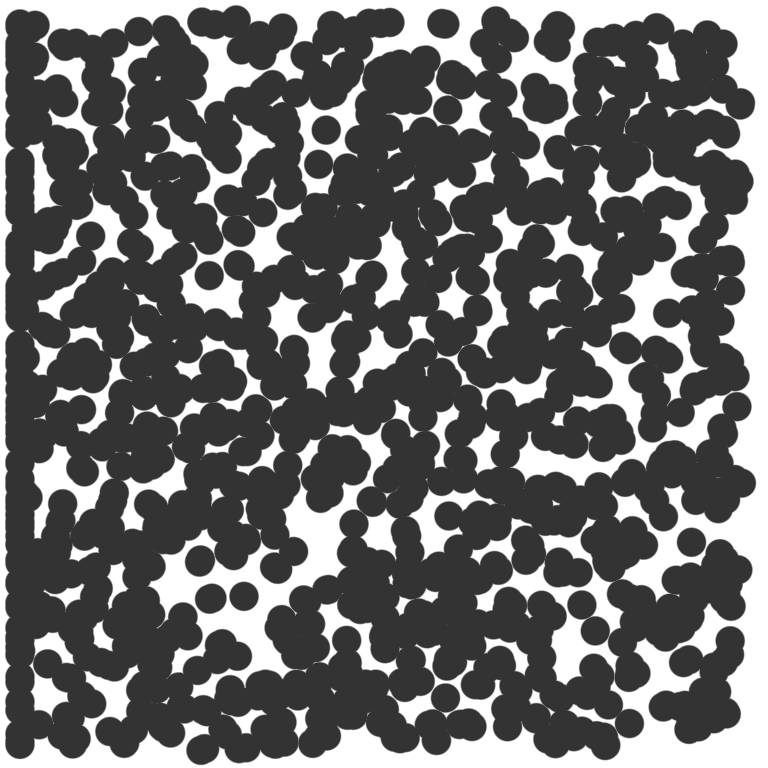
This pattern is drawn by a Shadertoy shader. Its source:

```glsl
// Dark equal discs scattered densely over white, merging into blobs and chains.
// A cellular search finds the nearest disc: each cell holds a few optional
// discs, many with a close companion, and a packed column runs up the left.

const vec3 PAPER = vec3(1.0);
const vec3 INK = vec3(0.2);

const float RADIUS = 0.019;         // disc radius
const float COMPANION_REACH = 0.013; // largest offset of a companion disc
const vec2 FIELD_MIN = vec2(0.026, 0.023);
const vec2 FIELD_MAX = vec2(0.966, 0.974);
const float CELLS = 28.0;           // cells along each side of the field

// Three random values in 0..1 from a 3D key
vec3 hash3(vec3 key) {
    key = fract(key * vec3(0.1031, 0.1030, 0.0973));
    key += dot(key, key.yxz + 33.33);
    return fract((key.xxy + key.yxx) * key.zyx);
}

float discDistance(vec2 p, vec2 center, float radius) {
    return length(p - center) - radius;
}

// Nearest disc edge among the optional discs of one cell.
// spread scales the jitter per axis; odds is the chance that a disc exists.
float cellDiscs(vec2 p, vec2 cell, vec2 spread, int count, float odds, float seed) {
    vec2 cellSize = (FIELD_MAX - FIELD_MIN) / CELLS;
    float nearest = 1.0;
    for (int i = 0; i < count; i++) {
        vec3 key = vec3(cell + 7.0, seed + float(i) * 11.0);
        vec3 place = hash3(key);
        if (place.z > odds) continue;
        vec2 center = FIELD_MIN + (cell + place.xy * spread) * cellSize;
        nearest = min(nearest, discDistance(p, center, RADIUS));

        // Half of the discs get a partner, making short rounded bars
        vec3 pair = hash3(key + 151.0);
        if (pair.z > 0.5) continue;
        float angle = 6.2832 * pair.x;
        vec2 offset = COMPANION_REACH * pair.y * vec2(cos(angle), sin(angle));
        vec2 partner = clamp(center + offset * spread, FIELD_MIN, FIELD_MAX);
        nearest = min(nearest, discDistance(p, partner, RADIUS));
    }
    return nearest;
}

// Signed distance to the union of all discs
float discField(vec2 p) {
    vec2 home = floor((p - FIELD_MIN) / (FIELD_MAX - FIELD_MIN) * CELLS);
    float nearest = 1.0;
    for (int y = -1; y <= 1; y++) {
        for (int x = -1; x <= 1; x++) {
            vec2 cell = home + vec2(x, y);
            if (any(lessThan(cell, vec2(0.0))) ||
                any(greaterThanEqual(cell, vec2(CELLS)))) continue;
            nearest = min(nearest, cellDiscs(p, cell, vec2(1.0), 3, 0.41, 3.0));
            // Packed column on the left border of the field
            if (cell.x == 0.0) {
                nearest = min(nearest, cellDiscs(p, cell, vec2(0.0, 1.0), 3, 0.8, 87.0));
            }
        }
    }
    return nearest;
}

void mainImage(out vec4 fragColor, in vec2 fragCoord) {
    float canvas = min(iResolution.x, iResolution.y);
    vec2 p = fragCoord / canvas;
    float edge = 1.0 / canvas;
    float paper = smoothstep(-edge, edge, discField(p));
    fragColor = vec4(mix(INK, PAPER, paper), 1.0);
}
```
